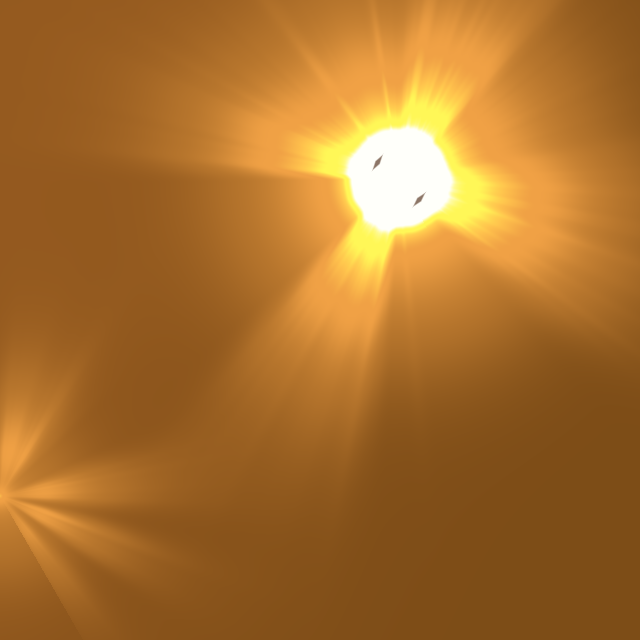
Give the GLSL for this background, as a WebGL 2 fragment shader.

```glsl
#version 300 es
precision highp float;
// A blazing sun and a smaller glow at the left edge, casting soft rays through amber haze.
uniform vec2 u_resolution;
out vec4 fragColor;

float hash(float n) {
  return fract(sin(n * 127.1) * 43758.5453);
}

float noise(float x) {
  float i = floor(x), f = fract(x);
  return mix(hash(i), hash(i + 1.0), f * f * (3.0 - 2.0 * f));
}

// Angle in degrees, from -60 to 300
float bearing(vec2 d) {
  return mod(degrees(atan(d.y, d.x + 1e-6)) + 60.0, 360.0) - 60.0;
}

// Bell-shaped falloff
float bell(float x, float width) {
  float t = x / width;
  return exp(-t * t);
}

// Fan of light between two angles, each side with its own softness
float fan(float a, float lo, float hi, float softLo, float softHi) {
  return smoothstep(lo, lo + softLo, a) * (1.0 - smoothstep(hi - softHi, hi, a));
}

float sunLight(vec2 d) {
  float r = length(d), a = bearing(d);
  float rays = 0.9 * fan(a, 43.0, 92.0, 10.0, 12.0)
             + 0.85 * fan(a, 128.0, 181.0, 35.0, 8.0)
             + 0.9 * fan(a, 221.0, 268.0, 12.0, 10.0)
             + 0.6 * fan(a, -50.0, 16.0, 16.0, 18.0)
             + 0.35 * fan(a, -45.0, 54.0, 20.0, 12.0)
             + 0.4 * fan(a, 80.0, 155.0, 14.0, 30.0);
  rays *= 0.84 + 0.2 * noise(a / 4.0) + 0.12 * noise(a / 1.8 + 40.0);
  rays += 0.22 * bell(a - 126.5, 2.2) + 0.25 * bell(a - 98.5, 1.5)
        + 0.08 * bell(a - 275.0, 2.0) + 0.15 * bell(a + 19.0, 2.0);
  float haze = 0.7 * bell(r, 0.27) + 0.36 * rays * bell(r, 0.43);
  float flare = 0.58 * exp(-max(r - 0.071, 0.0) / (0.022 + 0.018 * rays));
  float core = 1.0 - smoothstep(0.05, 0.09, r + 0.005 * (noise(a / 12.0) - 0.5));
  return haze + flare * smoothstep(0.0, 0.05, r) + core;
}

float edgeLight(vec2 d) {
  float r = length(d), a = bearing(d);
  float rays = 0.75 * fan(a, 40.0, 96.0, 22.0, 12.0)
             + 0.7 * fan(a, -10.0, 26.0, 10.0, 16.0)
             + 0.8 * fan(a, -38.0, -10.0, 10.0, 10.0)
             + 0.65 * bell(a + 53.0, 8.0);
  rays *= 0.7 + 0.35 * noise(a / 5.0 + 11.0) + 0.12 * noise(a / 2.5 + 70.0);
  rays *= smoothstep(0.0, 0.08, r);
  return 0.4 * bell(r, 0.15) + 0.42 * rays * bell(r, 0.25) + 0.4 * exp(-r / 0.014);
}

// Amber through gold and yellow to white
vec3 lightColour(float v, vec3 haze) {
  vec3 c = mix(haze, vec3(0.73, 0.47, 0.18), smoothstep(0.0, 0.38, v));
  c = mix(c, vec3(0.94, 0.63, 0.27), smoothstep(0.3, 0.64, v));
  c = mix(c, vec3(1.0, 0.76, 0.30), smoothstep(0.66, 0.86, v));
  c = mix(c, vec3(1.0, 0.97, 0.34), smoothstep(0.8, 1.05, v));
  return mix(c, vec3(1.0, 1.0, 0.98), smoothstep(1.15, 1.6, v));
}

// Thin slanted fleck
float fleck(vec2 d, vec2 dir) {
  vec2 q = abs(vec2(dot(d, dir), dot(d, vec2(-dir.y, dir.x))));
  return 1.0 - smoothstep(0.5, 1.2, q.x / 0.016 + q.y / 0.0045);
}

void main() {
  vec2 p = gl_FragCoord.xy / u_resolution;
  float light = sunLight(p - vec2(0.623, 0.72)) + edgeLight(p - vec2(0.0, 0.225));

  // Haze: redder at the left, darker at the lower right
  vec3 haze = mix(vec3(0.58, 0.35, 0.12), vec3(0.49, 0.30, 0.09),
                  smoothstep(0.1, 1.3, p.x + 0.5 * (1.0 - p.y)));
  vec3 colour = lightColour(light, haze);

  // Two dark flecks on the disc
  float marks = max(fleck(p - vec2(0.590, 0.746), normalize(vec2(0.55, 0.83))),
                    fleck(p - vec2(0.655, 0.688), normalize(vec2(0.66, 0.75))));
  colour = mix(colour, vec3(0.55, 0.46, 0.40), marks);
  fragColor = vec4(colour, 1.0);
}
```
